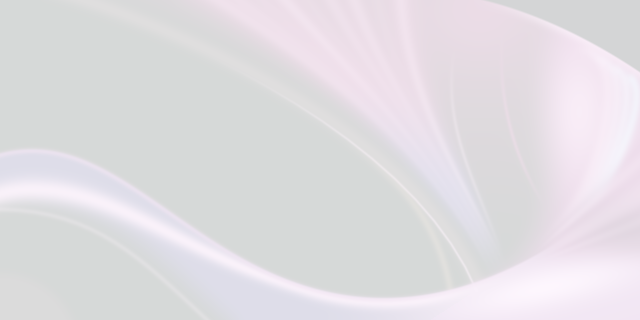
Reproduce this background procedurally as a Shadertoy shader.

```glsl
// Translucent silk veils in pink, lavender and white sweeping over pale grey.
// Folds are distances to cubic curves; a fan of strands is interpolated
// between two guide curves, and a flowing ribbon closes the lower edge.

const vec3 GREY = vec3(.84, .85, .847);
const vec3 PINK = vec3(.95, .87, .925);
const vec3 LAVENDER = vec3(.875, .87, .925);
const vec3 PEARL = vec3(.995, .96, .99);

vec2 bezier(vec2 a, vec2 b, vec2 c, vec2 d, float t) {
    float s = 1. - t;
    return s*s*s*a + 3.*s*s*t*b + 3.*s*t*t*c + t*t*t*d;
}

// Signed distance (positive to the left of travel) and curve parameter.
vec2 fold(vec2 p, vec2 a, vec2 b, vec2 c, vec2 d) {
    const float N = 18.;
    vec2 best = vec2(9., 0.), start = a;
    for (float i = 0.; i < N; i++) {
        vec2 end = bezier(a, b, c, d, (i + 1.) / N);
        vec2 e = end - start, q = p - start;
        float h = clamp(dot(q, e) / dot(e, e), 0., 1.);
        float dist = length(q - e*h);
        if (dist < abs(best.x))
            best = vec2(e.x*q.y < e.y*q.x ? -dist : dist, (i + h) / N);
        start = end;
    }
    return best;
}

float glow(float d, float width) {
    return exp(-d*d / (width*width));
}

float ribbonTop(float x) {
    float s = (x - .1) / 1.1;
    float wave = .3 + .2325*cos(3.14159*(s + .06*sin(3.14159*s)));
    return x < 1.2 ? wave : .0675 + .6*(x - 1.2)*(x - 1.2);
}

void mainImage(out vec4 fragColor, in vec2 fragCoord) {
    vec2 p = fragCoord / iResolution.y;
    p.x *= 2. * iResolution.y / iResolution.x;
    float px = 1.5 / iResolution.y;
    vec3 col = GREY;

    // Broad upper veil with a thin luminous hem
    vec2 hem = fold(p, vec2(.15, 1.02), vec2(.62, .88), vec2(1.3, .55), vec2(1.49, .09));
    float veil = smoothstep(-.01, .2, hem.x) * smoothstep(.1, .85, p.y);
    col = mix(col, vec3(.89, .855, .88), .75*veil);
    col = mix(col, vec3(.91, .89, .895), .5*glow(hem.x - .015, .025));
    col = mix(col, PEARL, .5*glow(hem.x, .004) * smoothstep(.3, .75, hem.y));
    vec2 inner = fold(p, vec2(.95, .63), vec2(1.2, .5), vec2(1.37, .34), vec2(1.41, .08));
    col = mix(col, vec3(.93, .91, .89), .45*glow(inner.x, .012) * smoothstep(.1, .7, inner.y));

    // Fan of strands, wide and pink above, narrow and blue below
    for (float i = 0.; i < 9.; i++) {
        float k = i / 8.;
        vec2 f = fold(p, vec2(mix(.62, 1.25, k), 1.04), mix(vec2(1., .8), vec2(1.27, .7), k),
                      mix(vec2(1.38, .52), vec2(1.42, .48), k), mix(vec2(1.56, .09), vec2(1.6, .13), k));
        float power = .33 + .17*sin(i*2.4 + .8);
        float fade = 1. - smoothstep(.65, 1., f.y);
        vec3 tint = mix(PINK, LAVENDER, smoothstep(.3, .75, f.y));
        col = mix(col, tint, power * fade * glow(f.x, mix(.06, .02, f.y)));
        col = mix(col, PEARL, .7*power * fade * glow(f.x, mix(.022, .004, f.y)));
    }

    // Sheer pink and two fine creases beside the fan
    col = mix(col, PINK, .6*glow(length((p - vec2(1.5, .97)) / vec2(1.2, 1.)), .2));
    vec2 crease = fold(p, vec2(1.42, .85), vec2(1.38, .6), vec2(1.48, .45), vec2(1.57, .2));
    col = mix(col, PEARL, .3*glow(crease.x, .006) * sin(3.14*crease.y));
    crease = fold(p, vec2(1.57, .9), vec2(1.55, .65), vec2(1.63, .47), vec2(1.7, .36));
    col = mix(col, PINK, .5*glow(crease.x, .006) * sin(3.14*crease.y));

    // Rising pink fold on the right
    vec2 side = fold(p, vec2(1.72, .95), vec2(1.62, .6), vec2(1.85, .3), vec2(1.5, .1));
    float body = smoothstep(-.06, .1, side.x);
    col = mix(col, vec3(.94, .87, .93), .9*body);
    col = mix(col, PEARL, .65*glow(length((p - vec2(1.81, .65)) / vec2(.6, 1.2)), .17));
    for (float i = 0.; i < 4.; i++) {
        float k = i / 3.;
        vec2 f = fold(p, mix(vec2(1.78, .84), vec2(1.94, .77), k), mix(vec2(1.99, .9), vec2(2.06, .76), k),
                      mix(vec2(1.91, .4), vec2(1.94, .48), k), mix(vec2(1.66, .2), vec2(1.82, .32), k));
        float fade = smoothstep(0., .15, f.y) * (1. - smoothstep(.6, 1., f.y));
        col = mix(col, mix(PEARL, vec3(.96, .98, 1.), k), (.4 + .3*k) * fade * glow(f.x, .018));
    }

    // Dim hollow and rays at the lower right
    col = mix(col, vec3(.87, .835, .87), .8*glow(length((p - vec2(1.98, .28)) / vec2(1.5, .7)), .13));
    vec2 ray = p - vec2(1.6, .15);
    float angle = atan(ray.y, ray.x);
    float rays = .5 + .5*sin(angle*38. + sin(angle*17.));
    col = mix(col, PEARL, .25*rays * body * glow(angle - .6, .28) * smoothstep(.05, .2, ray.x));

    // Plain backdrop beyond the upper right rim
    float over = max(p.x - 1.51, 0.);
    float rim = p.y - (1. - .25*(p.x - 1.51) - .43*over*over);
    col = mix(col, PEARL, .55*glow(rim, .02) * smoothstep(1.45, 1.75, p.x));
    col = mix(col, vec3(.83, .835, .838), smoothstep(-px, px, rim));

    // Lower ribbon body, bounded on the left by a faint trailing hem
    float depth = ribbonTop(p.x) - p.y;
    float slope = (ribbonTop(p.x + .005) - ribbonTop(p.x - .005)) / .01;
    float d = depth / sqrt(1. + slope*slope);
    float below = smoothstep(-px, px, d);
    vec2 tail = fold(p, vec2(-.05, .345), vec2(.3, .36), vec2(.45, .18), vec2(.68, -.03));
    float fill = below * smoothstep(-.01, .1, tail.x) * (1. - smoothstep(1.6, 1.78, p.x) * smoothstep(.14, .24, p.y));
    vec3 silk = mix(LAVENDER, vec3(.95, .91, .96), smoothstep(.95, 1.6, p.x));
    col = mix(col, silk, .85*fill);
    col = mix(col, PEARL, .25*glow(tail.x, .008));

    // Pearly band merging into the rim, then the broad sheen at the right
    float merge = smoothstep(.1, .95, p.x);
    float band = depth - mix(.125, .012, merge);
    col = mix(col, PEARL, .85*below * glow(band, mix(.036, .022, merge)) * (1. - smoothstep(1.3, 1.65, p.x)));
    col = mix(col, vec3(.95, .9, .95), .6*glow(d - .004, .009) * (1. - smoothstep(1.55, 1.7, p.x)));
    col = mix(col, vec3(1., .975, 1.), .85*glow(length((p - vec2(1.7, .1 + .2*(p.x - 1.7))) / vec2(4.5, 1.)), .065) * below);

    // Warm trace in the lower left corner
    float arc = length(p - vec2(0., -.1)) - .25;
    col = mix(col, vec3(.88, .865, .87), .5*(1. - smoothstep(-.03, .02, arc)));
    fragColor = vec4(clamp(col, 0., 1.), 1.);
}
```
